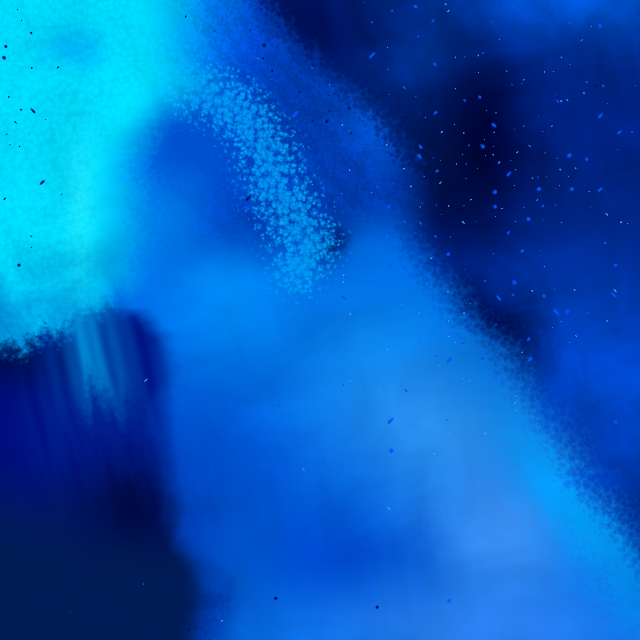
This background is drawn by a three.js fragment shader. Its source:

```glsl
// Bursting clouds of cyan and blue powder over a dark navy backdrop with drifting flecks.
varying vec2 vUv;

vec2 hash2(vec2 p) {
  vec3 q = fract(p.xyx * vec3(.1031, .103, .0973));
  q += dot(q, q.yzx + 33.33);
  return fract((q.xx + q.yz) * q.zy);
}

// Smooth step whose ends may run either way
float ramp(float a, float b, float x) {
  float t = clamp((x - a) / (b - a), 0., 1.);
  return t * t * (3. - 2. * t);
}

// Pigment scale: midnight, blue, azure, cyan
vec3 shade(float t) {
  vec3 c = mix(vec3(0, .01, .22), vec3(0, .28, .79), min(2. * t, 1.));
  c = mix(c, vec3(0, .54, .95), clamp(4. * t - 2., 0., 1.));
  return mix(c, vec3(0, .85, .98), max(4. * t - 3., 0.));
}

// Layered, warped sines
float smoke(vec2 p) {
  float sum = 0., amp = .55;
  for (int i = 0; i < 6; i++) {
    p = mat2(.8, .6, -.6, .8) * p * 1.75 + 1.7;
    p += .7 * sin(p.yx * 1.3);
    sum += amp * sin(p.x) * cos(p.y);
    amp *= .58;
  }
  return sum;
}

// Cellular noise, brightest at grain centres
float powder(vec2 p) {
  vec2 cell = floor(p);
  float nearest = 1.;
  for (int i = 0; i < 9; i++) {
    vec2 c = cell + vec2(mod(float(i), 3.), floor(float(i) / 3.)) - 1.;
    nearest = min(nearest, length(c + hash2(c) - p));
  }
  return 1. - nearest;
}

// Sparse irregular specks, one at most in each cell
float flecks(vec2 p, float scale, float density) {
  p = p * scale + .12 * sin(p.yx * scale * 5.);
  vec2 cell = floor(p), rnd = hash2(cell + 19.);
  float size = mix(.06, .22, rnd.y * rnd.y);
  float d = length(fract(p) - .3 - .4 * hash2(cell));
  return ramp(size, size * .4, d) * step(rnd.x, density);
}

// Soft ellipse: centre in xy, radii in zw
float blob(vec2 p, vec4 e) {
  vec2 q = (p - e.xy) / e.zw;
  return exp(-dot(q, q));
}

float blob(vec2 p, vec4 e, float tilt) {
  float c = cos(tilt), s = sin(tilt);
  return blob(e.xy + mat2(c, -s, s, c) * (p - e.xy), e);
}

void tint(inout vec3 col, float mask, vec3 hue) {
  col = mix(col, hue, .92 * mask);
}

float segment(vec2 p, vec2 a, vec2 b) {
  vec2 ab = b - a;
  return length(p - a - ab * clamp(dot(p - a, ab) / dot(ab, ab), 0., 1.));
}

void main() {
  vec2 p = vUv;
  float wisps = smoke(p * 4.), detail = smoke(p * 13. + 7.);
  float grain = .6 * powder(p * 95.) + .4 * powder(p * 190.) - .55;
  vec2 w = p + .022 * vec2(wisps, smoke(p * 4. + 3.)) + .007 * detail;
  vec2 g = w + .03 * grain;

  // Night backdrop
  vec3 col = shade(.21);
  tint(col, blob(w, vec4(.92, 1.02, .24, .09)), shade(.55));
  tint(col, blob(w, vec4(.65, .91, .07, .06)), shade(.44));
  tint(col, blob(w, vec4(.96, .4, .25, .17), -.5), shade(.5));
  tint(col, blob(w, vec4(.75, .78, .08, .13)), shade(0.));
  tint(col, blob(w, vec4(.66, .7, .1, .05), -.4), shade(.07));
  tint(col, blob(w, vec4(.49, .97, .1, .08), -.7), shade(.07));
  tint(col, blob(w, vec4(.77, .51, .09, .05), -.7), shade(.06));
  col *= 1. + .25 * wisps + .12 * detail;

  // Diagonal blue sheet
  float across = dot(g - vec2(.405, 1), vec2(.74, .67));
  vec3 sheet = shade(mix(.75, .41, ramp(.26, .5, w.x + .25 - .25 * w.y)));
  tint(sheet, blob(w, vec4(.58, .8, .06, .04), -.7), shade(.55));
  sheet *= 1. + .1 * detail + .06 * sin(across * 190. + 5. * wisps);
  col = mix(col, sheet, ramp(.035, -.03, across) * ramp(.7, .58, w.x));

  // Dark lower left with hanging fibres
  vec3 pit = mix(vec3(0, .11, .34), vec3(0, .05, .5), ramp(.12, .34, w.y));
  tint(pit, blob(w, vec4(.03, .46, .1, .05)), shade(.06));
  tint(pit, blob(w, vec4(.2, .21, .07, .06)), shade(.04));
  float strand = p.x + .22 * (p.y - .4) + .006 * wisps;
  float fibre = .6 * sin(strand * 95.) + .4 * sin(strand * 233.);
  float hang = ramp(0., .16, g.y - .2 - .05 * fibre) * ramp(0., .09, p.x);
  pit = mix(pit, shade(.32), hang * (.5 + .35 * fibre));
  col = mix(col, pit, ramp(.34, .27, w.x) * ramp(.56, .5, w.y));

  // Great blue cloud
  vec3 cloud = shade(.62);
  tint(cloud, blob(w, vec4(.38, .28, .14, .19)), shade(.53));
  tint(cloud, blob(w, vec4(.28, .19, .06, .2)), shade(.43));
  tint(cloud, blob(w, vec4(.37, .54, .11, .11)), shade(.74));
  tint(cloud, blob(w, vec4(.58, .45, .14, .08), .5), shade(.73));
  tint(cloud, blob(w, vec4(.67, .33, .16, .11), -.4), vec3(.17, .59, .96));
  tint(cloud, blob(w, vec4(.78, .16, .14, .13)), vec3(.25, .58, .96));
  tint(cloud, blob(w, vec4(.75, .02, .24, .06)), vec3(.18, .5, .93));
  tint(cloud, blob(w, vec4(.53, .13, .14, .07)), shade(.49));
  tint(cloud, blob(g, vec4(.9, .2, .19, .045), -.9), shade(.81));
  float top = w.y - .62 - .05 * blob(p, vec4(.61, .6, .09, .4));
  float left = w.x - .255 - .08 * ramp(.2, .04, w.y) + .15 * ramp(.48, .6, w.y);
  float body = ramp(.045, -.05, dot(g - vec2(.715, .55), vec2(.81, .59)));
  body *= ramp(.04, -.06, top) * ramp(-.02, .04, left);
  col = mix(col, cloud * (1. + .06 * wisps + .04 * detail), body);

  // Shadowed hollow and the grainy arch above it
  tint(col, blob(w, vec4(.28, .77, .12, .08), -.5), shade(.52));
  tint(col, blob(w, vec4(.25, .65, .08, .06)), shade(.69));
  tint(col, blob(w, vec4(.515, .61, .022, .035)), shade(.18));
  vec2 bend = vec2(.38, .81), drop = vec2(.44, .7);
  float arch = min(segment(w, vec2(.24, .89), bend), segment(w, bend, drop));
  arch = min(arch, segment(w, drop, vec2(.48, .59))) - .1 * grain;
  col = mix(col, shade(.82), ramp(.055, .005, arch) * (.65 + grain));

  // Falling plume and cyan burst
  float plume = ramp(0., .1, g.y - .33 - .04 * fibre) * ramp(.6, .5, w.y);
  plume *= ramp(.09, .14, strand) * ramp(.235, .16, strand);
  col = mix(col, vec3(0, .53, .83), plume * (.75 + .25 * fibre));
  float bank = .185 + .07 * ramp(.75, .87, w.y);
  float burst = ramp(.09, -.05, g.x - bank) * ramp(-.02, .025, g.y - .46 - .4 * w.x - .012 * fibre);
  vec3 cyan = mix(vec3(0, .57, .85), shade(1.), ramp(.48, .63, w.y + .03 * detail));
  tint(cyan, blob(w, vec4(.125, .68, .03, .1)), vec3(.1, .89, 1));
  tint(cyan, blob(w, vec4(.11, .93, .05, .03)), shade(.88));
  col = mix(col, cyan * (1. + .05 * detail + .12 * grain), burst);

  // Bright flecks at right, soot at left
  float field = blob(p, vec4(.76, .7, .19, .28));
  tint(col, flecks(p, 42., .45 * field), vec3(.03, .32, .95));
  tint(col, flecks(p, 85., .13 * field), vec3(.25, .62, .98));
  float soot = blob(p, vec4(0, .82, .07, .2)) + blob(p, vec4(.16, .04, .14, .09));
  soot += blob(p, vec4(.46, .88, .14, .05), -.8);
  tint(col, flecks(p, 50., .3 * soot), shade(.14));

  gl_FragColor = vec4(col, 1);
}
```
